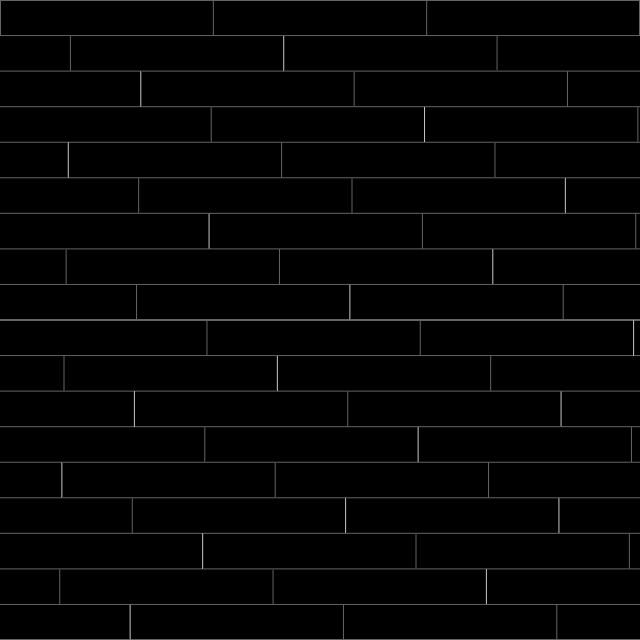
A Shadertoy shader for this pattern:

```glsl
// Long, flat planks in a stepped running bond: 18 rows of 3, black with hairline joints.
// Each row steps on by 0.33 of a plank; joints are filtered lines measured from
// the nearest edge, with some drawn at double weight in a regular cycle.

// Coverage of a thin line at signed distance d, spread over neighbouring pixels
float hairline(float d, float width, float pixel) {
    float spread = max(pixel, width);
    return width / spread * max(0.0, 1.0 - abs(d) / spread);
}

void mainImage(out vec4 fragColor, in vec2 fragCoord) {
    vec2 uv = fragCoord / iResolution.xy;
    vec2 pixel = 1.0 / iResolution.xy;
    float thin = 0.00061;

    // Horizontal joints, heavier at every ninth row
    float y = (1.0 - uv.y) * 18.0;
    float bed = floor(y + 0.5);
    float bedWidth = thin * (mod(bed, 9.0) < 0.5 ? 2.0 : 1.0);
    float beds = hairline((y - bed) / 18.0, bedWidth, pixel.y);

    // Vertical joints, stepped from row to row counted from the top
    float row = floor(y);
    float x = uv.x * 3.0 - 0.33 * row;
    float joint = floor(x + 0.5);

    // The heavy joint drifts along the rows and wraps after three planks
    float cycle = abs(fract((joint - 1.32 * row) / 3.0 + 0.5) - 0.5) * 3.0;
    float jointWidth = thin * (cycle < 0.54 ? 2.0 : 1.0);
    float joints = hairline((x - joint) / 3.0, jointWidth, pixel.x);

    fragColor = vec4(vec3(max(beds, joints)), 1.0);
}
```
